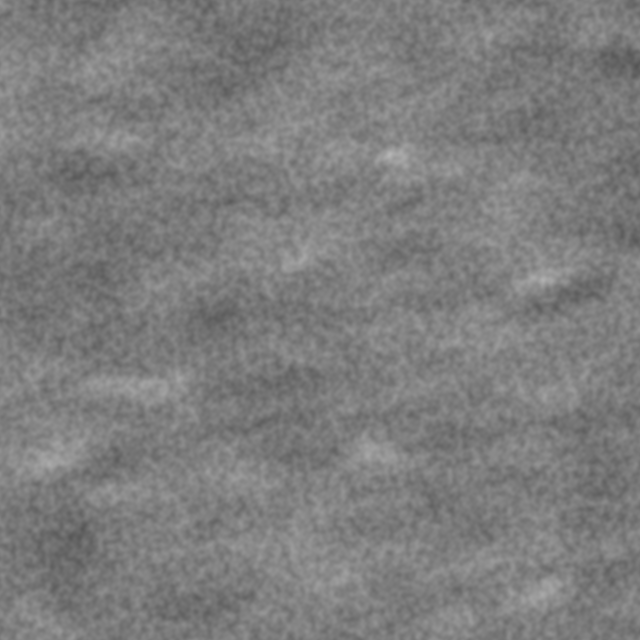
Write a Shadertoy shader that draws this texture.

```glsl
const float BASE_GREY = 0.489;
const float TILT = 0.13;                       // overall rise of the streaks, radians
const vec2  BROAD_FREQ = vec2(2.2, 4.0);
const vec2  STREAK_FREQ = vec2(5.0, 12.0);
const vec2  WISP_FREQ = vec2(11.0, 24.0);
const vec2  GRAIN_FREQ = vec2(66.0, 62.0);
const vec2  FINE_FREQ = vec2(112.0, 106.0);
const float BROAD_GAIN = 0.065;
const float STREAK_GAIN = 0.085;
const float WISP_GAIN = 0.065;
const float GRAIN_GAIN = 0.095;
const float FINE_GAIN = 0.060;
const vec2  PATCH_GRID = vec2(4.0, 6.0);
const vec2  PATCH_RADIUS = vec2(0.068, 0.028);
const float PATCH_CHANCE = 0.42;
const float PATCH_GAIN = 0.15;
const vec2  SHADOW_OFFSET = vec2(0.045, -0.042);
const vec2  SHADOW_RADIUS = vec2(0.060, 0.017);
const float SHADOW_GAIN = 0.055;
const float TAU = 6.28319;

// Integer hash: two values in 0..1 per lattice cell and seed
vec2 hash2(vec2 cell, int seed) {
    uvec2 h = uvec2(ivec2(cell) + ivec2(seed * 131, seed * 57));
    h = h * 1664525u + 1013904223u;
    h.x += h.y * 1664525u;
    h.y += h.x * 1664525u;
    h ^= h >> 16u;
    h.x += h.y * 1664525u;
    h.y += h.x * 1664525u;
    h ^= h >> 16u;
    return vec2(h & 65535u) / 65535.0;
}

float cornerSlope(vec2 cell, vec2 offset, int seed) {
    float angle = TAU * hash2(cell, seed).x;
    return dot(vec2(cos(angle), sin(angle)), offset);
}

float gradientNoise(vec2 p, int seed) {
    vec2 i = floor(p), f = p - i;
    vec2 w = f * f * f * (f * (f * 6.0 - 15.0) + 10.0);
    vec2 e = vec2(1.0, 0.0);
    float low = mix(cornerSlope(i, f, seed), cornerSlope(i + e.xy, f - e.xy, seed), w.x);
    float high = mix(cornerSlope(i + e.yx, f - e.yx, seed),
                     cornerSlope(i + e.xx, f - e.xx, seed), w.x);
    return mix(low, high, w.y);
}

vec2 rotate(vec2 p, float angle) {
    float c = cos(angle), s = sin(angle);
    return vec2(c * p.x + s * p.y, c * p.y - s * p.x);
}

float softEllipse(vec2 p, vec2 radius) {
    vec2 q = p / radius;
    return exp(-dot(q, q));
}

// Scattered pale patches, some with a thin dark streak beneath
float patches(vec2 p) {
    vec2 home = floor(p * PATCH_GRID);
    float sum = 0.0;
    for (int y = -1; y <= 1; y++)
    for (int x = -1; x <= 1; x++) {
        vec2 cell = home + vec2(x, y);
        vec2 pick = hash2(cell, 11);
        vec2 form = hash2(cell, 12);
        vec2 center = (cell + 0.15 + 0.7 * hash2(cell, 13)) / PATCH_GRID;
        vec2 d = rotate(p - center, mix(-0.18, 0.42, form.x));
        float size = mix(0.5, 1.05, form.y);
        float strength = mix(0.35, 1.0, pick.y) * step(pick.x, PATCH_CHANCE);
        sum += PATCH_GAIN * strength * softEllipse(d, PATCH_RADIUS * size);
        float shade = step(0.45, hash2(cell, 14).x);
        sum -= SHADOW_GAIN * shade * softEllipse(d - SHADOW_OFFSET, SHADOW_RADIUS);
    }
    return sum;
}

void mainImage(out vec4 fragColor, in vec2 fragCoord) {
    vec2 uv = fragCoord / iResolution.y;

    // Gentle warp keeps streaks and patch outlines uneven
    vec2 warp = vec2(gradientNoise(uv * 9.0, 1), gradientNoise(uv * 13.0, 2));
    vec2 warped = uv + warp * vec2(0.04, 0.022);
    vec2 along = rotate(warped, TILT);

    // Cloudy streaks
    float grey = BASE_GREY;
    grey += BROAD_GAIN * gradientNoise(along * BROAD_FREQ, 3);
    grey += STREAK_GAIN * gradientNoise(along * STREAK_FREQ, 4);
    grey += WISP_GAIN * gradientNoise(along * WISP_FREQ, 5);
    grey += patches(warped);

    // Soft grain, the finer layer turned to hide the lattice
    grey += GRAIN_GAIN * gradientNoise(rotate(uv, 0.4) * GRAIN_FREQ, 6);
    grey += FINE_GAIN * gradientNoise(rotate(uv, -0.7) * FINE_FREQ, 7);

    fragColor = vec4(vec3(clamp(grey, 0.0, 1.0)), 1.0);
}
```
